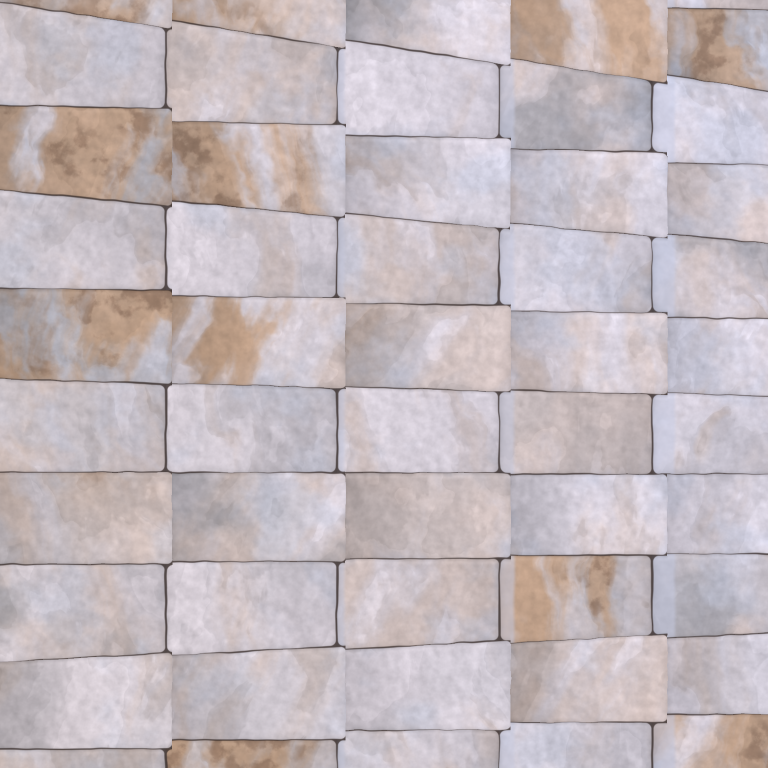
Reproduce this texture procedurally as a Shadertoy shader.

```glsl
// Wall of pale split-stone blocks in alternating protruding and receding courses, seen slightly from the side.

float hash(vec2 p) {
    vec3 q = fract(vec3(p.xyx) * 0.1031);
    q += dot(q, q.yzx + 33.33);
    return fract((q.x + q.y) * q.z);
}

float noise(vec2 p) {
    vec2 i = floor(p), f = fract(p);
    f = f * f * (3.0 - 2.0 * f);
    return mix(mix(hash(i), hash(i + vec2(1, 0)), f.x),
               mix(hash(i + vec2(0, 1)), hash(i + vec2(1, 1)), f.x), f.y);
}

float fbm(vec2 p) {
    float sum = 0.0, amp = 0.5;
    for (int i = 0; i < 5; i++) {
        sum += amp * noise(p);
        p = mat2(1.6, 1.2, -1.2, 1.6) * p + 7.3;
        amp *= 0.5;
    }
    return sum;
}

// Column coordinate for joints at x = k.x + k.y*n - k.z*n*n
float columnAt(float x, vec3 k) {
    return (k.y - sqrt(k.y * k.y - 4.0 * k.z * (x - k.x))) / (2.0 * k.z);
}

// Height of a course joint: alternately level and tilted along each block
float jointHeight(float n, float column) {
    float level = (mod(n, 2.0) < 0.5) == (n > 0.0) ? 1.0 : -0.6;
    float jitter = 0.02 * (hash(vec2(floor(column), n) + 40.0) - 0.5);
    return n + 0.033 * n * level * (fract(column) - 0.5) + jitter;
}

// Mottled stone face with bands, split ledges, ochre stains and grain
vec3 stone(vec2 p, vec2 id, bool front) {
    float pick = hash(id + 61.0), warm = hash(id + 93.0);
    vec2 q = p + 17.0 * vec2(pick, warm);
    float lean = mix(-0.5, 0.5, hash(id + 12.0));
    float clouds = fbm(q * 9.0);
    float bands = fbm(vec2(q.x + lean * q.y, q.y * 0.35) * 22.0 + clouds * 2.0);
    float grain = fbm(q * 120.0);

    vec3 col = mix(vec3(0.85, 0.83, 0.87), vec3(0.81, 0.755, 0.745),
                   smoothstep(0.3, 0.7, bands + 0.5 * (warm - 0.5)));
    col = mix(col, vec3(0.63, 0.63, 0.66),
              smoothstep(0.35, 0.65, clouds) * (0.3 + 0.5 * smoothstep(0.7, 0.85, pick)));
    col = mix(col, vec3(0.76, 0.79, 0.87), 0.4 * smoothstep(0.5, 0.7, fbm(q * 13.0 + 5.0)));

    // Stains gather in the front courses at upper left, and on a few other blocks
    vec2 away = p - vec2(0.12, 0.71);
    float amount = (front ? 0.42 : 0.06) * exp(-12.0 * dot(away, away)) + 0.2 * smoothstep(0.86, 0.9, warm);
    float stain = smoothstep(0.54, 0.84, bands + amount) * smoothstep(0.05, 0.2, amount);
    col = mix(col, vec3(0.72, 0.585, 0.47), 0.75 * stain);
    float rust = smoothstep(0.42, 0.66, fbm(q * 55.0)) * smoothstep(0.42, 0.6, clouds);
    col = mix(col, vec3(0.50, 0.40, 0.34), 0.55 * stain * rust);

    // Thin ledges of the split face, relief lit from the upper right, fine grain
    float ledge = fract(3.0 * clouds + 2.5 * bands);
    col *= 1.0 + 0.05 * (ledge * smoothstep(1.0, 0.9, ledge) - 0.45);
    float relief = fbm(q * 34.0) - fbm(q * 34.0 + vec2(0.16, 0.12));
    col *= 1.0 + 0.24 * relief + 0.13 * (grain - 0.48);
    return col;
}

vec3 wall(vec2 p, float px) {
    vec2 wob = p + 0.0016 * (vec2(noise(p * 60.0), noise(p * 60.0 + 31.0)) - 0.5);

    // Courses converge towards the right
    vec3 frontJoints = vec3(-0.013, 0.2425, 0.0055);
    vec3 backJoints = vec3(-0.019, 0.241, 0.006);
    float rise = wob.y - 0.384;
    float pitch = mix(0.1215, rise > 0.0 ? 0.0998 : 0.104, p.x);
    float v = rise / pitch;
    float frontColumn = columnAt(wob.x, frontJoints);
    float row = floor(v);
    if (v < jointHeight(row, frontColumn)) row -= 1.0;
    else if (v >= jointHeight(row + 1.0, frontColumn)) row += 1.0;
    float below = (v - jointHeight(row, frontColumn)) * pitch;
    float above = (jointHeight(row + 1.0, frontColumn) - v) * pitch;

    // Block within the course
    bool front = mod(row, 2.0) > 0.5;
    vec3 joints = front ? frontJoints : backJoints;
    float column = columnAt(wob.x, joints);
    float f = fract(column), width = joints.y - 2.0 * joints.z * column;
    vec2 id = vec2(floor(column), row);
    float left = f * width, right = (1.0 - f) * width;

    vec3 col = stone(p, id, front);
    col *= front ? mix(0.91, 1.03, smoothstep(0.0, 0.6, f)) : mix(1.02, 0.95, f);

    // Blue-lit left side of the receding blocks, wider towards the right
    float sideWidth = max(0.0, (p.x - 0.25) * 0.047);
    float side = front ? 0.0 : 1.0 - smoothstep(-0.003, 0.003, left - sideWidth);
    col = mix(col, vec3(0.77, 0.79, 0.87), 0.55 * side);

    // Soft shade near the joints, pale worn upper rim
    col *= 1.0 - 0.10 * exp(-min(below, above) / 0.003);
    col *= 1.0 - (front ? 0.06 : 0.12) * exp(-min(left, right) / 0.004);
    col += 0.025 * exp(-pow((above - 0.005) / 0.0025, 2.0));

    // Dark gaps with rounded corners; uprights open only between receding blocks
    float radius = 0.008;
    vec2 inset = vec2(front ? right + 0.0015 : min(left, right) - 0.0006, min(below, above));
    float depth = radius - length(max(radius - inset, 0.0));
    float gap = mix(-0.0004, 0.0014, noise(p * 16.0 + id));
    float dark = 1.0 - smoothstep(gap - 0.7 * px, gap + 0.7 * px, depth);
    col = mix(col, vec3(0.23, 0.19, 0.18), 0.8 * dark);

    // Light falls from the right
    return col * mix(vec3(0.97, 0.95, 0.93), vec3(1.03, 1.03, 1.05), p.x * 0.7 + p.y * 0.3);
}

void mainImage(out vec4 fragColor, in vec2 fragCoord) {
    // Four samples per pixel smooth every edge
    vec3 sum = vec3(0.0);
    for (int i = 0; i < 4; i++) {
        vec2 offset = vec2(i % 2, i / 2) * 0.5 - 0.25;
        sum += wall((fragCoord + offset) / iResolution.xy, 1.0 / iResolution.y);
    }
    fragColor = vec4(clamp(sum / 4.0, 0.0, 1.0), 1.0);
}
```
